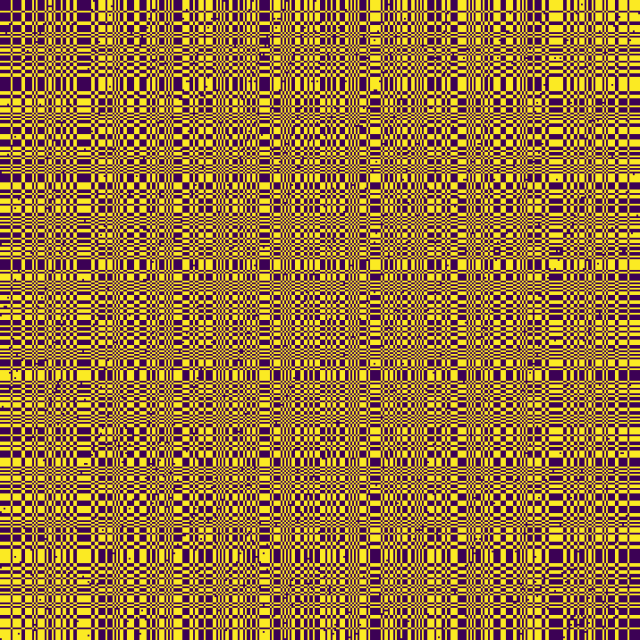
Reproduce this pattern procedurally as a WebGL 2 fragment shader.

```glsl
#version 300 es
precision highp float;
precision highp int;

uniform vec2 u_resolution;
out vec4 fragColor;

const int PRIME = 359;
const float CELLS = float(PRIME - 1);
const float DEFECT_RATE = 0.004;
const vec3 PURPLE = vec3(0.235, 0.005, 0.335);
const vec3 YELLOW = vec3(0.985, 0.918, 0.138);

float hash(vec2 p) {
    return fract(sin(dot(p, vec2(127.1, 311.7))) * 43758.5453);
}

// Euler's criterion: n^((p-1)/2) mod p is 1 for quadratic residues
bool isResidue(int n, int p) {
    int base = n % p;
    int result = 1;
    for (int e = (p - 1) / 2; e > 0; e >>= 1) {
        if ((e & 1) == 1) result = (result * base) % p;
        base = (base * base) % p;
    }
    return result == 1;
}

// Length of the interval [lo, hi] lying inside a unit cell
float overlap(float lo, float hi, float cell) {
    return max(0.0, min(hi, cell + 1.0) - max(lo, cell));
}

// Yellow where row and column agree, apart from rare dark defects
float cellValue(vec2 cell, bool columnResidue, bool rowResidue, float defectRate) {
    return columnResidue == rowResidue && hash(cell) >= defectRate ? 1.0 : 0.0;
}

// Exact area average of the grid over a rectangle in cell units
float gridCoverage(vec2 lo, vec2 hi, float defectRate) {
    float sum = 0.0;
    for (float row = floor(lo.y); row < hi.y; row++) {
        bool rowResidue = isResidue(int(row) + 1, PRIME);
        float height = overlap(lo.y, hi.y, row);
        for (float col = floor(lo.x); col < hi.x; col++) {
            bool columnResidue = isResidue(int(col) + 1, PRIME);
            float area = height * overlap(lo.x, hi.x, col);
            sum += area * cellValue(vec2(col, row), columnResidue, rowResidue, defectRate);
        }
    }
    vec2 size = hi - lo;
    return sum / (size.x * size.y);
}

void main() {
    // Pixel footprint in cell units
    vec2 center = gl_FragCoord.xy / u_resolution * CELLS;
    vec2 halfSize = 0.5 * CELLS / u_resolution;

    float yellowShare = gridCoverage(center - halfSize, center + halfSize, DEFECT_RATE);
    fragColor = vec4(mix(PURPLE, YELLOW, yellowShare), 1.0);
}
```
